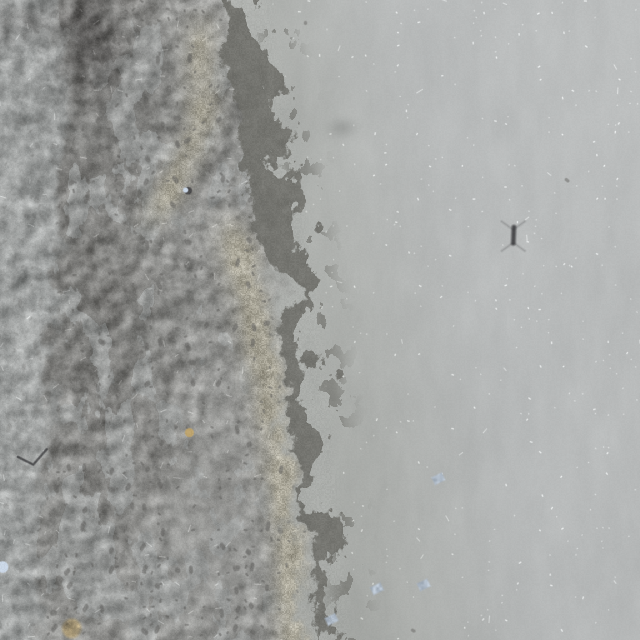
A WebGL 2 fragment shader for this texture:

```glsl
#version 300 es
precision highp float;
// Weathered concrete: stained ground, a sandy seam, peeling dark paint and a smooth pale slab.
uniform vec2 u_resolution;
out vec4 fragColor;

const vec3 PALE = vec3(0.725, 0.735, 0.735);
const vec3 PALE_WARM = vec3(0.675, 0.685, 0.672);
const vec3 GROUND = vec3(0.565, 0.567, 0.558);
const vec3 RIM = vec3(0.615, 0.625, 0.622);
const vec3 STAIN = vec3(0.455, 0.452, 0.442);
const vec3 SOOT = vec3(0.34, 0.335, 0.33);
const vec3 PAINT = vec3(0.435, 0.435, 0.415);
const vec3 SAND = vec3(0.665, 0.65, 0.59);
const vec3 CHIP = vec3(0.79, 0.84, 0.9);
const vec3 OCHRE = vec3(0.74, 0.64, 0.43);
const vec3 INK = vec3(0.22, 0.22, 0.23);
const float RELIEF = 0.32;
const float GRAIN = 0.035;

float hash(vec2 p) {
  vec3 q = fract(p.xyx * 0.1031);
  q += dot(q, q.yzx + 33.33);
  return fract((q.x + q.y) * q.z);
}
float noise(vec2 p) {
  vec2 i = floor(p), f = fract(p);
  f = f * f * (3.0 - 2.0 * f);
  return mix(mix(hash(i), hash(i + vec2(1, 0)), f.x),
             mix(hash(i + vec2(0, 1)), hash(i + 1.0), f.x), f.y);
}
float fbm(vec2 p) {
  float sum = 0.0, amp = 0.5;
  for (int i = 0; i < 5; i++) {
    sum += amp * noise(p);
    p = mat2(1.6, 1.2, -1.2, 1.6) * p + 7.3;
    amp *= 0.5;
  }
  return sum;
}
float bell(float x, float c, float w) { x = (x - c) / w; return exp(-x * x); }
float blob(vec2 p, vec2 c, vec2 w) { p = (p - c) / w; return exp(-dot(p, p)); }
float segment(vec2 p, vec2 a, vec2 b) {
  b -= a;
  p -= a;
  return length(p - b * clamp(dot(p, b) / dot(b, b), 0.0, 1.0));
}
float ink(float d, float r, float soft) { return 1.0 - smoothstep(r - soft, r + soft, d); }

// One randomly turned stroke per grid cell, sized in cells
float flecks(vec2 p, float cells, float chance, float len, float r) {
  vec2 id = floor(p * cells), f = fract(p * cells) - 0.5;
  float a = 6.283 * hash(id + 17.0);
  vec2 dir = vec2(cos(a), sin(a)) * len * (0.3 + 0.7 * hash(id + 5.0));
  f -= (vec2(hash(id + 31.0), hash(id + 47.0)) - 0.5) * 0.4;
  return step(hash(id + cells), chance) * ink(segment(f, -dir, dir), r, cells / u_resolution.y);
}

void main() {
  vec2 p = gl_FragCoord.xy / u_resolution;
  float t = 1.0 - p.y, px = 1.0 / u_resolution.y;
  float broad = fbm(p * vec2(9, 6)) - 0.48, mid = fbm(p * vec2(30, 23) + 9.0) - 0.48;
  float fine = fbm(p * 85.0 + 3.0) - 0.48, grain = hash(floor(p * 512.0)) - 0.5;
  float ragged = mid * 0.09 + fine * 0.03;
  float slope = fbm(p * 52.0 + vec2(-0.28, 0.28)) - fbm(p * 52.0 + vec2(0.28, -0.28));

  // Smooth slab, warmer toward the seam
  float edge = 0.402 + 0.195 * t - 0.07 * t * t;
  vec3 slab = mix(PALE_WARM, PALE, smoothstep(0.0, 0.32, p.x - edge + 0.08 * (0.6 - t)));
  slab += broad * 0.045 + (fbm(p * vec2(45, 16)) - 0.48) * 0.04 - 0.02 * t * t;
  slab -= 0.09 * blob(p, vec2(0.535, 0.8), vec2(0.02, 0.014));

  // Rough ground with a long stain and a pale left rim
  float rimX = 0.087 + 0.012 * sin(t * 7.0) - 0.03 * smoothstep(0.65, 0.9, t);
  float rim = ink(p.x + ragged * 0.7, rimX, 0.012);
  float stain = bell(p.x, 0.155, 0.105) * (0.55 + 0.25 * bell(t, 0.58, 0.12) - 0.3 * smoothstep(0.65, 0.95, t));
  vec3 ground = mix(GROUND + broad * 0.18, STAIN, clamp(stain + mid * 1.1, 0.0, 0.9));
  ground = mix(ground, RIM + mid * 0.22, rim * 0.9);
  float soot = blob(p, vec2(0.145, 0.94), vec2(0.05, 0.09)) + 0.45 * blob(p, vec2(0.04, 0.96), vec2(0.05, 0.03));
  ground = mix(ground, SOOT, clamp(soot * (0.83 + mid), 0.0, 0.85));
  float worn = 0.17 * blob(p, vec2(0.14, 0.13), vec2(0.07, 0.13)) + 0.09 * bell(p.x, 0.21, 0.08);
  float peel = smoothstep(0.61, 0.64, fbm(p * vec2(26, 17) + 40.0) + worn);
  ground = mix(ground, RIM, peel * 0.7 * (1.0 - soot));
  ground += slope * RELIEF * (1.0 - 0.6 * blob(p, vec2(0.34, 0.18), vec2(0.07, 0.16))) + fine * 0.12;

  // Sandy seam: short upper run, long lower run
  float s = t - 0.35;
  float upper = bell(p.x, 0.315 - 0.5 * max(t - 0.2, 0.0), 0.026) * smoothstep(0.0, 0.07, t) * ink(t, 0.345, 0.035);
  float lower = bell(p.x, 0.36 + 0.29 * s - 0.2 * s * s, 0.029) * smoothstep(0.31, 0.4, t);
  float sand = clamp((upper * 0.8 + lower) * (0.93 + 1.1 * mid), 0.0, 0.9);
  ground = mix(ground, SAND + fine * 0.3 + grain * 0.09, sand);

  // Pits and pale fibres
  float pits = max(flecks(p * vec2(1, 0.75), 42.0, 0.22, 0.12, 0.13), flecks(p + 0.37, 75.0, 0.16, 0.15, 0.12));
  ground = mix(ground, STAIN * 0.84, pits * 0.55 * (1.0 - 0.6 * rim));
  ground += 0.17 * flecks(p + 0.61, 48.0, 0.14, 0.24, 0.025);

  // Slab boundary with flaking paint
  float inside = edge - p.x + ragged;
  vec3 col = mix(slab, ground, smoothstep(0.025, 0.075, inside));
  float width = 0.068 - 0.022 * smoothstep(0.3, 0.7, t) - 0.055 * bell(t, 0.455, 0.035);
  float cover = min(inside, width - inside) + mid * 0.05 - 0.001;
  cover -= 0.014 * (smoothstep(0.65, 1.0, t) + ink(t, 0.05, 0.05));
  float drops = smoothstep(0.62, 0.64, fbm(p * vec2(48, 38) + 70.0)) * bell(p.x, edge + 0.02, 0.03);
  col = mix(col, PAINT + fine * 0.08, 0.9 * max(smoothstep(-0.002, 0.004, cover), drops * 0.7));

  // Glints and dark specks over the slab
  float onSlab = smoothstep(0.0, 0.03, p.x - edge);
  float glints = max(flecks(p + 0.13, 58.0, 0.07, 0.07, 0.05), 0.7 * flecks(p + 0.29, 30.0, 0.04, 0.16, 0.018));
  col += 0.22 * onSlab * max(glints, 0.6 * flecks(p, 95.0, 0.05, 0.04, 0.07));
  col = mix(col, STAIN, 0.6 * onSlab * flecks(p + 0.8, 24.0, 0.012, 0.04, 0.06));

  // Glassy chips
  vec2 chips[4] = vec2[4](vec2(0.685, 0.252), vec2(0.589, 0.08), vec2(0.662, 0.086), vec2(0.518, 0.032));
  for (int i = 0; i < 4; i++) {
    vec2 q = abs(mat2(0.9, -0.44, 0.44, 0.9) * (p - chips[i])) - vec2(0.009, 0.0065);
    col = mix(col, CHIP - 0.2 * noise(p * 200.0), 0.85 * ink(max(q.x, q.y), 0.0, 1.5 * px));
  }

  // Pebbles and twig
  col = mix(col, INK, 0.8 * ink(length(p - vec2(0.294, 0.702)), 0.006, px));
  col = mix(col, CHIP, ink(length(p - vec2(0.29, 0.703)), 0.004, px));
  col = mix(col, OCHRE, ink(length(p - vec2(0.296, 0.324)), 0.007, px));
  col = mix(col, CHIP, ink(length(p - vec2(0.004, 0.114)), 0.009, px));
  col = mix(col, OCHRE * (0.9 + fine), 0.6 * ink(length(p - vec2(0.112, 0.018)), 0.015, 0.004));
  vec2 bend = vec2(0.052, 0.274);
  float twig = min(segment(p, vec2(0.028, 0.286), bend), segment(p, bend, vec2(0.073, 0.298)));
  col = mix(col, INK, 0.75 * ink(twig, 0.0018, px));

  // Small blurred insect: upright body, thin legs
  vec2 b = p - vec2(0.802, 0.632), leg = vec2(abs(b.x), abs(b.y + 0.001));
  col = mix(col, INK, 0.3 * ink(segment(leg, vec2(0, 0.01), vec2(0.018, 0.023)), 0.001, 0.003));
  col = mix(col, INK, 0.85 * ink(segment(b, vec2(0, -0.012), vec2(0.001, 0.013)), 0.0035, 0.003));

  col += grain * GRAIN * (1.0 - 0.6 * onSlab);
  fragColor = vec4(clamp(col, 0.0, 1.0), 1.0);
}
```
